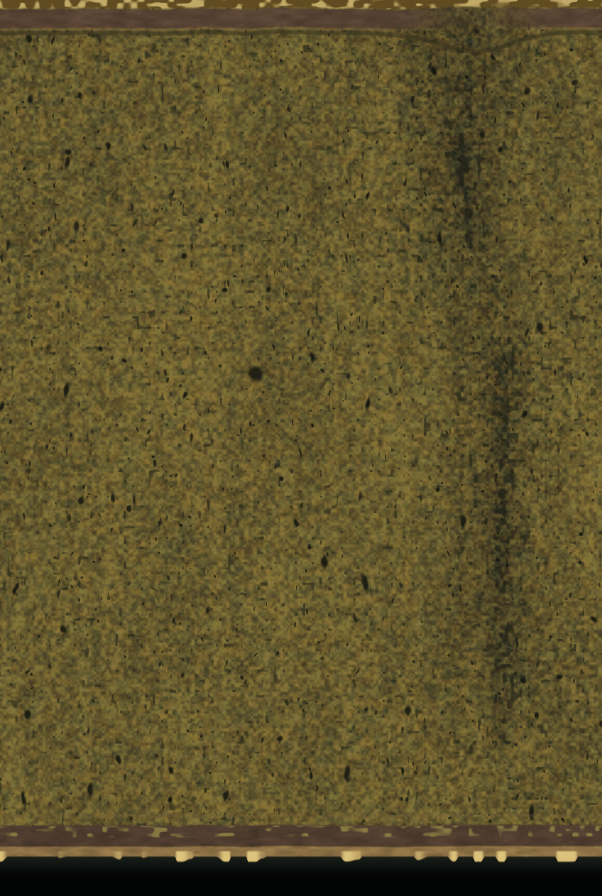
Give the GLSL for this texture, as a WebGL 2 fragment shader.

```glsl
#version 300 es
precision highp float;
// Worn olive-brown plate with fine grain, dark flecks, a vertical smudge and tarnished edges.

#define GRAIN_SCALE 200.0
#define GRAIN_CONTRAST 1.4
#define BASE_TONE 0.74
#define PIT_STRENGTH 0.62
#define FLECK_RADIUS 0.0042
#define SMUDGE_WIDTH 0.012
#define HALO_WIDTH 0.06
#define PLATE_BOTTOM 0.044
#define EDGE_SOFTNESS 0.0015

uniform vec2 u_resolution;
out vec4 outColor;

const vec3 SHADOW = vec3(0.24, 0.22, 0.13);
const vec3 OLIVE = vec3(0.47, 0.41, 0.20);
const vec3 INK = vec3(0.07, 0.08, 0.06);
const vec3 MAUVE = vec3(0.34, 0.26, 0.20);
const vec3 TAN = vec3(0.55, 0.44, 0.27);
const vec3 GLINT = vec3(0.92, 0.82, 0.52);

vec3 hash3(vec2 p) {
  vec3 q = fract(vec3(p.xyx) * vec3(0.1031, 0.1030, 0.0973));
  q += dot(q, q.yxz + 33.33);
  return fract((q.xxy + q.yzz) * q.zyx);
}

float noise(vec2 p) {
  vec2 i = floor(p), f = fract(p);
  f = f * f * (3.0 - 2.0 * f);
  float low = mix(hash3(i).x, hash3(i + vec2(1, 0)).x, f.x);
  float high = mix(hash3(i + vec2(0, 1)).x, hash3(i + vec2(1, 1)).x, f.x);
  return mix(low, high, f.y);
}

float fbm(vec2 p) {
  float sum = 0.0, weight = 0.5;
  for (int i = 0; i < 4; i++) {
    sum += weight * noise(p);
    p = p * 2.03 + 17.3;
    weight *= 0.5;
  }
  return sum / 0.9375;
}

float bell(float x) { return exp(-x * x); }

float band(float y, float low, float high) {
  return smoothstep(low - EDGE_SOFTNESS, low + EDGE_SOFTNESS, y)
       * (1.0 - smoothstep(high - EDGE_SOFTNESS, high + EDGE_SOFTNESS, y));
}

// Scattered flecks, one candidate per cell, some stretched vertically.
float flecks(vec2 p, float cell, float radius, float density, float seed) {
  vec2 home = floor(p / cell);
  float ink = 0.0;
  for (int j = -1; j <= 1; j++)
    for (int i = -1; i <= 1; i++) {
      vec2 id = home + vec2(i, j);
      vec3 h = hash3(id + seed), k = hash3(id + seed + 71.0);
      vec2 d = p - (id + h.xy) * cell;
      d.x += (k.y - 0.5) * 0.5 * d.y;
      d.y /= 1.0 + 2.2 * k.x * k.x;
      float reach = length(d) / (radius * mix(0.4, 1.0, h.z));
      float present = smoothstep(k.z - 0.04, k.z + 0.04, density);
      ink = max(ink, present * (1.0 - smoothstep(0.4, 1.2, reach)));
    }
  return ink;
}

void main() {
  vec2 p = gl_FragCoord.xy / u_resolution.y;
  float y = p.y;

  // Vertical smudge with a wide halo
  float center = mix(0.56, 0.518, smoothstep(0.6, 0.76, y)) + 0.014 * (noise(vec2(3.0, y * 14.0)) - 0.5);
  float reach = 0.95 * band(y, 0.72, 0.92) + 0.65 * smoothstep(0.12, 0.2, y) * (1.0 - smoothstep(0.6, 0.67, y));
  float smudge = bell((p.x - center) / SMUDGE_WIDTH) * reach * smoothstep(0.2, 0.7, fbm(p * vec2(45.0, 22.0)));
  float halo = bell((p.x - center + 0.008) / HALO_WIDTH) * smoothstep(0.05, 0.3, y);
  float patchDark = bell(length((p - vec2(0.642, 0.65)) / vec2(0.025, 0.012)));

  // Grain, faint vertical streaks and broad clouding
  float grain = 0.55 * noise(p * GRAIN_SCALE) + 0.45 * noise(p * GRAIN_SCALE * 1.83 + 40.0) - 0.5;
  float streak = fbm(p * vec2(65.0, 5.0)) - 0.5;
  float cloud = fbm(p * vec2(9.0, 6.0) + 8.0) - 0.5;
  float tone = BASE_TONE + GRAIN_CONTRAST * grain + 0.32 * streak + 0.4 * cloud
             - 0.32 * halo - 0.5 * smudge - 0.08 * smoothstep(0.5, 1.0, y);
  vec3 color = mix(SHADOW, OLIVE, clamp(tone, -0.35, 1.2));
  color += vec3(0.018, -0.004, -0.012) * (noise(p * 130.0 + 90.0) - 0.5) * 2.0;

  // Fine pits and larger flecks
  float threshold = 0.79 - 0.32 * smudge - 0.06 * halo - 0.2 * patchDark - 0.12 * cloud;
  float pits = smoothstep(threshold, threshold + 0.2, noise(p * vec2(215.0, 175.0) + 5.0));
  color = mix(color, INK + vec3(0.05, 0.05, 0.03), pits * PIT_STRENGTH);
  vec2 ragged = p + 0.003 * (vec2(noise(p * 150.0), noise(p * 150.0 + 31.0)) - 0.5);
  float ink = flecks(ragged, 0.055, FLECK_RADIUS, 0.34, 11.0);
  ink = max(ink, 0.8 * flecks(ragged, 0.018, FLECK_RADIUS * 0.5, 0.3 + 0.4 * smudge, 47.0));
  ink = max(ink, 1.0 - smoothstep(0.5, 1.2, length(ragged - vec2(0.286, 0.583)) / 0.0095));
  color = mix(color, INK, 0.85 * ink);

  // Upper edge: mauve strip, olive overlap and gilded rim
  float sag = bell((p.x - 0.53) / 0.055);
  float wobble = 0.005 * (fbm(vec2(p.x * 22.0, 2.0)) - 0.5);
  float topY = y + wobble;
  float mottled = 0.8 + 0.4 * fbm(p * vec2(60.0, 160.0));
  color = mix(color, SHADOW * 0.9, 0.6 * band(topY + 0.022 * sag, 0.961, 0.966));
  color = mix(color, TAN * 0.85, 0.5 * band(topY, 0.966, 0.969) * (1.0 - sag));
  color = mix(color, MAUVE * mottled, band(topY, 0.969, 0.990) * (1.0 - 0.85 * sag));
  float sparkle = smoothstep(0.55, 0.85, noise(p * vec2(120.0, 190.0)));
  color = mix(color, mix(vec3(0.38, 0.30, 0.13), GLINT, 0.7 * sparkle), smoothstep(0.989, 0.993, topY));

  // Lower edge: strip with corroded crumbs and a bright lip
  float lowY = y + 0.5 * wobble;
  color = mix(color, TAN * 0.8, 0.35 * band(lowY, 0.088, 0.091));
  color = mix(color, MAUVE * 0.9 * mottled, band(lowY, 0.055, 0.079));
  color = mix(color, vec3(0.58, 0.53, 0.27), 0.8 * sparkle * band(lowY, 0.066, 0.078));
  color = mix(color, TAN * mottled, band(lowY, 0.040, 0.055));

  // Dark ground under the plate, with lumps hanging from the lip
  vec3 ground = mix(vec3(0.012, 0.016, 0.014), vec3(0.09, 0.11, 0.09), smoothstep(0.018, 0.046, y));
  float lump = smoothstep(0.62, 0.9, noise(vec2(p.x * 75.0, 9.0)));
  float lip = PLATE_BOTTOM - 0.006 * lump;
  color = mix(color, GLINT, 0.85 * lump * band(y, lip, 0.050));
  color = mix(ground, color, smoothstep(lip - EDGE_SOFTNESS, lip + EDGE_SOFTNESS, y));

  outColor = vec4(clamp(color, 0.0, 1.0), 1.0);
}
```
